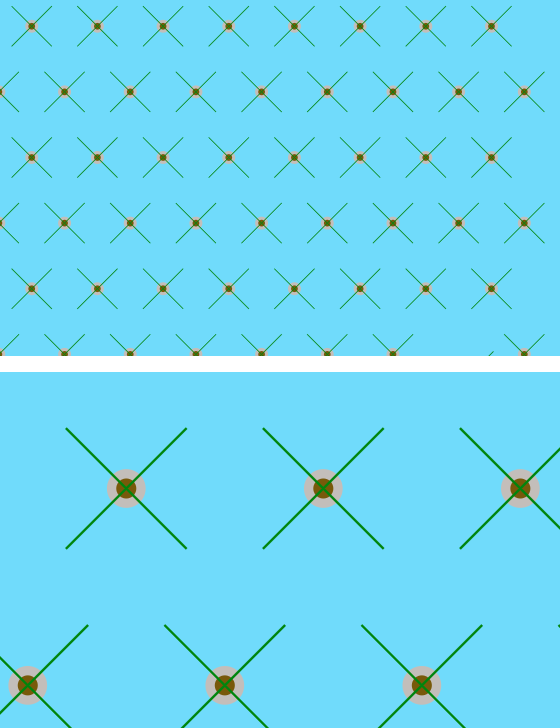
Top: the whole. Bottom: its middle third, enlarged.
This pattern is drawn by a Shadertoy shader. Its source:

```glsl
const float CANVAS_WIDTH = 512.0;             // design units across the canvas
const vec2  PITCH        = vec2(60.05, 60.0); // spacing of columns and rows
const vec2  FIRST        = vec2(29.0, 24.0);  // first flower, from the top left
const float LAST_COLUMN  = 7.0;               // last column of the unshifted rows
const vec2  GAP_CELL     = vec2(7.0, 5.0);    // column and row left empty
const vec2  STRAY_CENTER = vec2(432.8, 339.7);
const float ARM_REACH    = 18.4;
const float LINE_WIDTH   = 0.72;
const float HALO_RADIUS  = 5.9;
const float CORE_RADIUS  = 3.05;

const vec3 SKY   = vec3(0.44, 0.86, 0.985);
const vec3 HALO  = vec3(0.765, 0.745, 0.73);
const vec3 CORE  = vec3(0.47, 0.35, 0.04);
const vec3 GREEN = vec3(0.0, 0.52, 0.05);

// Coverage of the region where the distance is negative
float fillMask(float d, float px) {
    return clamp(0.5 - d / px, 0.0, 1.0);
}

// Pixel coverage of a line, exact even when thinner than a pixel
float lineMask(float d, float width, float px) {
    return fillMask(d - 0.5 * width, px) - fillMask(d + 0.5 * width, px);
}

// Two crossed diagonals with square ends
float crossMask(vec2 q, float px) {
    q = abs(q);
    float across = (q.x - q.y) * 0.7071;
    float along = (q.x + q.y - 2.0 * ARM_REACH) * 0.7071;
    return lineMask(across, LINE_WIDTH, px) * fillMask(along, px);
}

void mainImage(out vec4 fragColor, in vec2 fragCoord) {
    float px = CANVAS_WIDTH / iResolution.x;
    vec2 p = vec2(fragCoord.x, iResolution.y - fragCoord.y) * px;

    // Staggered grid: every second row shifts left by half a column
    vec2 g = (p - FIRST) / PITCH;
    float row = floor(g.y + 0.5);
    float odd = mod(row, 2.0);
    g.x += 0.5 * odd;
    vec2 cell = vec2(floor(g.x + 0.5), row);
    vec2 q = (g - cell) * PITCH;

    // Cells that stay empty
    bool pastEnd = odd < 0.5 && cell.x > LAST_COLUMN;
    float present = (pastEnd || cell == GAP_CELL) ? 0.0 : 1.0;

    // Flower: halo, core, then the crossed stems
    float r = length(q);
    vec3 color = mix(SKY, HALO, present * fillMask(r - HALO_RADIUS, px));
    color = mix(color, CORE, present * fillMask(r - CORE_RADIUS, px));
    color = mix(color, GREEN, present * crossMask(q, px));

    // Single stray stem rising from below the lower edge
    vec2 s = p - STRAY_CENTER;
    color = mix(color, GREEN, step(0.0, s.x) * crossMask(s, px));

    fragColor = vec4(color, 1.0);
}
```
